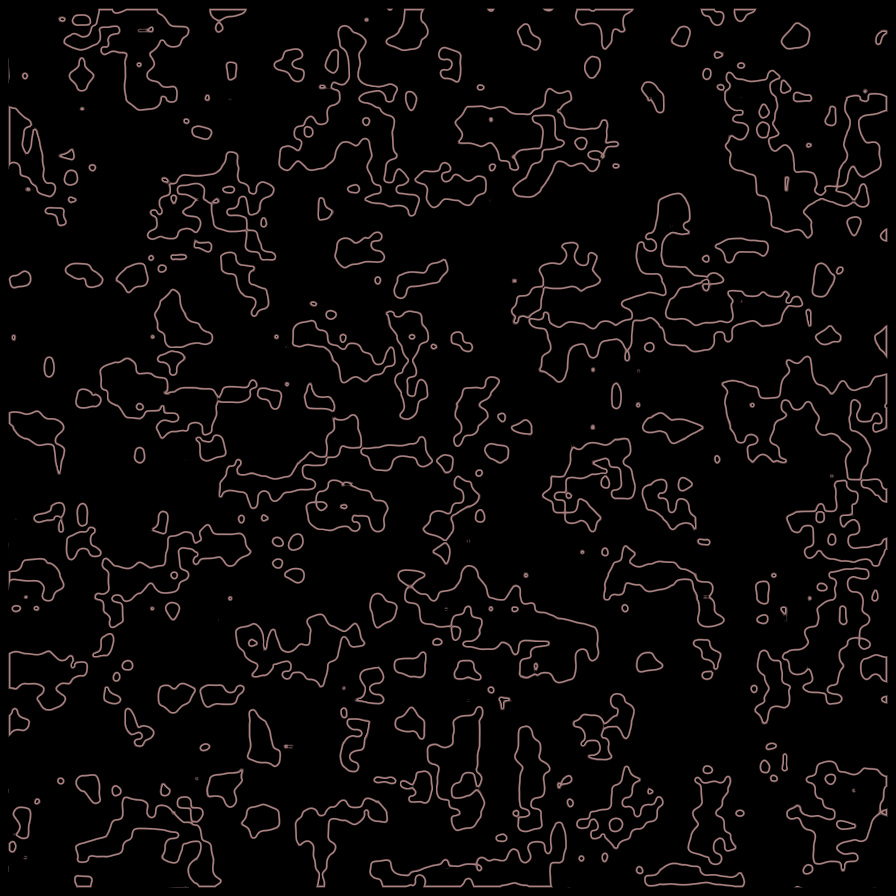
Give the GLSL for this pattern, as a three.js fragment shader.

```glsl
// Thin pink outlines of scattered, ragged islands on black.
// Two octaves of value noise are cut at one level; the outline is drawn from
// the approximate distance to that level, clipped to a slightly inset square.
varying vec2 vUv;

float hash(vec2 cell) {
  vec3 p = fract(cell.xyx * vec3(0.1031, 0.1030, 0.0973));
  p += dot(p, p.yzx + 33.33);
  return fract((p.x + p.y) * p.z);
}

float valueNoise(vec2 p) {
  vec2 cell = floor(p);
  vec2 t = fract(p);
  t = t * t * (3.0 - 2.0 * t);
  float low = mix(hash(cell), hash(cell + vec2(1.0, 0.0)), t.x);
  float high = mix(hash(cell + vec2(0.0, 1.0)), hash(cell + vec2(1.0, 1.0)), t.x);
  return mix(low, high, t.y);
}

// Positive inside the islands: broad shapes plus finer ragged detail
float islandField(vec2 p) {
  float broad = valueNoise(p * 30.0 + 17.3);
  float fine = valueNoise(p * 79.0 + 141.7);
  return broad + 0.55 * fine - 0.965;
}

// Field value divided by its slope, in canvas units
float islandDistance(vec2 p) {
  vec2 e = vec2(0.0007, 0.0);
  vec2 slope = vec2(islandField(p + e.xy) - islandField(p - e.xy),
                    islandField(p + e.yx) - islandField(p - e.yx)) / (2.0 * e.x);
  return islandField(p) / max(length(slope), 3.0);
}

void main() {
  // Islands that reach the margin are closed by a straight edge
  vec2 inset = 0.4893 - abs(vUv - 0.5);
  float edge = abs(min(islandDistance(vUv), min(inset.x, inset.y)));

  // Coverage of a narrow line seen through a slightly wider box filter
  float lineWidth = 0.0013;
  float filterWidth = 0.00195;
  float coverage = clamp((0.5 * (lineWidth + filterWidth) - edge) / filterWidth,
                         0.0, lineWidth / filterWidth);

  vec3 linePink = vec3(1.0, 0.765, 0.765);
  gl_FragColor = vec4(linePink * coverage, 1.0);
}
```
